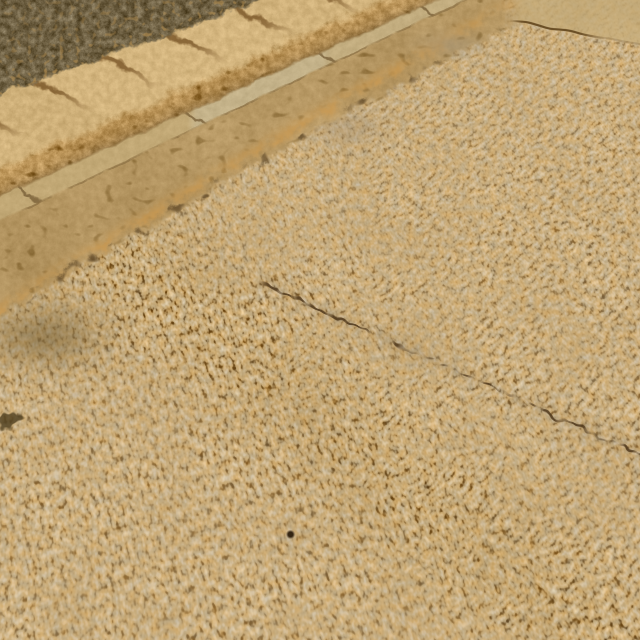
This texture is drawn by a three.js fragment shader. Its source:

```glsl
// Sunlit pebbled concrete driveway with a gutter, curb, paving stones and asphalt in the far corner.
varying vec2 vUv;

float hash(vec2 p) {
  vec3 q = fract(vec3(p.xyx) * 0.1031);
  q += dot(q, q.yzx + 33.33);
  return fract((q.x + q.y) * q.z);
}

vec2 gradient(vec2 cell) {
  float angle = 6.2832 * hash(cell);
  return vec2(cos(angle), sin(angle));
}

// Gradient noise, roughly -0.7 to 0.7
float noise(vec2 p) {
  vec2 i = floor(p), f = fract(p);
  vec2 u = f * f * f * (f * (f * 6.0 - 15.0) + 10.0);
  vec2 e = vec2(1.0, 0.0);
  return mix(
    mix(dot(gradient(i), f), dot(gradient(i + e), f - e), u.x),
    mix(dot(gradient(i + e.yx), f - e.yx), dot(gradient(i + 1.0), f - 1.0), u.x), u.y);
}

float fbm(vec2 p) {
  float sum = 0.0, amp = 1.0;
  for (int i = 0; i < 4; i++) {
    sum += amp * noise(p);
    p = p * 2.03 + 17.3;
    amp *= 0.55;
  }
  return sum;
}

vec2 rotate(vec2 p, float a) { return mat2(cos(a), -sin(a), sin(a), cos(a)) * p; }
float above(float d) { return smoothstep(-0.003, 0.003, d); }
float line(float d, float width) { return 1.0 - smoothstep(width * 0.3, width * 1.4, abs(d)); }
float blob(vec2 p, vec2 radius) { return exp(-dot(p / radius, p / radius)); }

// Elongated grains whose lean changes from left to right
float grains(vec2 p) {
  vec2 q = vec2(p.x - 0.5, p.y) * (1.0 + 0.35 * p.y);
  float left = noise(rotate(q, 0.4) * vec2(130.0, 68.0));
  float right = noise(rotate(q, -0.75) * vec2(130.0, 72.0) + 40.0);
  float lean = smoothstep(-0.25, 0.25, p.x - 0.62 + 0.3 * (p.y - 0.4) + 0.5 * noise(p * 14.0));
  return mix(left, right, lean) + 0.5 * noise(rotate(q, 0.2) * vec2(230.0, 150.0) + 9.0) + 0.25 * noise(q * 52.0);
}

vec3 driveway(vec2 p, float broad) {
  float band = exp(-pow((p.y - 0.76 + 0.83 * p.x) / 0.13, 2.0));
  float rough = clamp(0.55 + 0.35 * band + 0.4 * broad, 0.2, 1.0) * (1.0 - 0.4 * smoothstep(0.5, 0.95, p.y));
  float g = grains(p);
  vec3 c = vec3(0.785, 0.675, 0.485) - vec3(0.015, 0.02, 0.03) * band + 0.02 * broad;
  c -= vec3(0.9, 1.0, 1.0) * g * (0.07 + 0.11 * rough);
  c -= vec3(0.27, 0.28, 0.27) * smoothstep(0.08, 0.7, g) * rough;
  c += vec3(0.0, 0.01, 0.045) * smoothstep(0.05, 0.4, -g);
  c += vec3(0.06, 0.0, -0.08) * noise(p * 85.0 + 5.0);
  // Weathered patches
  c = mix(c, vec3(0.44, 0.36, 0.20), 0.5 * blob(p - vec2(0.07, 0.475), vec2(0.085, 0.045)));
  c = mix(c, vec3(0.62, 0.55, 0.44), 0.4 * blob(p - vec2(0.54, 0.80), vec2(0.06, 0.03)));
  // Ragged crack broken into short lengths
  float crack = p.y - 0.557 + 0.453 * (p.x - 0.41) - 0.007 * noise(p * 22.0) - 0.007 * noise(p * 65.0);
  float breaks = 0.38 + 1.4 * noise(vec2(p.x * 19.0, 3.5)) + 1.6 * noise(p * 55.0 + 8.5);
  float begun = smoothstep(0.40, 0.42, p.x);
  c = mix(c, vec3(0.33, 0.23, 0.11), begun * clamp(breaks, 0.0, 0.85) * line(crack, 0.0025));
  c *= 1.0 - 0.08 * begun * exp(-abs(crack) * 100.0);
  // Smooth far slab behind its own joint
  float slab = p.y - 0.967 + 0.19 * (p.x - 0.807) - 0.004 * noise(p * 25.0);
  float farSide = smoothstep(0.79, 0.815, p.x);
  c = mix(c, vec3(0.77, 0.67, 0.47) + 0.03 * broad, farSide * above(slab) * 0.75);
  c = mix(c, vec3(0.42, 0.31, 0.15), farSide * line(slab, 0.002) * (1.0 - 0.75 * smoothstep(0.9, 0.95, p.x)));
  // Dark pebble and fallen leaf
  c = mix(c, vec3(0.2, 0.14, 0.07), 1.0 - smoothstep(0.003, 0.008, length(p - vec2(0.454, 0.165))));
  vec2 leaf = rotate(p - vec2(0.013, 0.342), 0.5);
  float leafShape = length(leaf * vec2(1.0, 1.8)) + 0.02 * noise(p * 85.0);
  return mix(c, vec3(0.3, 0.24, 0.12), 0.8 * (1.0 - smoothstep(0.014, 0.024, leafShape)));
}

void main() {
  vec2 p = vUv;
  float broad = fbm(p * 7.0), fine = fbm(p * 85.0), wobble = fbm(p * 28.0);
  float grit = smoothstep(0.25, 0.55, noise(p * vec2(50.0, 75.0) + 2.0));
  vec3 c = driveway(p, broad);

  // Worn gutter with a patchy orange stain beside its ragged edge
  float gutter = p.y - (0.505 + 0.62 * p.x - 0.06 * p.x * p.x) + 0.012 * wobble + 0.005 * fine;
  float inGutter = smoothstep(-0.007, 0.007, gutter) * (1.0 - smoothstep(0.77, 0.83, p.x));
  vec3 worn = vec3(0.71, 0.59, 0.385) + 0.05 * broad + 0.05 * fine - 0.14 * grit;
  float stain = exp(-pow((gutter - 0.014 - 0.025 * p.x) / 0.011, 2.0));
  worn = mix(worn, vec3(0.79, 0.60, 0.32), stain * clamp(0.45 + 0.7 * wobble, 0.0, 0.8));
  c = mix(c, worn, inGutter);
  c = mix(c, vec3(0.64, 0.58, 0.47), 0.5 * blob(p - vec2(0.705, 0.93), vec2(0.045, 0.018)));
  float chips = line(gutter, 0.008) * smoothstep(0.05, 0.4, noise(p * 45.0 + 4.0));
  c = mix(c, vec3(0.38, 0.29, 0.16), chips * 0.8 * (1.0 - smoothstep(0.68, 0.8, p.x)));

  // Curb blocks, one of them greyer, with shrinking spacing
  float curbLow = p.y - (0.655 + 0.475 * p.x) + 0.003 * wobble;
  float curbHigh = p.y - (0.693 + 0.45 * p.x) + 0.005 * wobble + 0.002 * fine;
  float grey = smoothstep(0.29, 0.31, p.x) * (1.0 - 0.5 * smoothstep(0.50, 0.52, p.x));
  vec3 curb = mix(vec3(0.76, 0.66, 0.46), vec3(0.77, 0.70, 0.54), grey) + 0.04 * fine;
  for (int i = 0; i < 4; i++) {
    float n = float(i);
    float joint = p.x - (0.05 + 0.28 * n - 0.025 * n * n) + 0.9 * (curbLow - 0.015);
    curb = mix(curb, vec3(0.43, 0.33, 0.18), 0.7 * line(joint + 0.006 * wobble, 0.003));
  }
  c = mix(c, curb, above(curbLow));
  c = mix(c, vec3(0.50, 0.39, 0.22), clamp(0.3 + wobble, 0.0, 0.6) * line(curbLow, 0.002));

  // Loose dirt strip, darker against the curb
  vec3 dirt = vec3(0.74, 0.585, 0.345) + 0.15 * fine + 0.05 * broad - 0.2 * grit;
  dirt *= 1.0 - 0.22 * exp(-max(curbHigh, 0.0) * 90.0);
  c = mix(c, dirt, above(curbHigh));

  // Pale paving stones with slanted joints
  float stoneLow = p.y - (0.733 + 0.44 * p.x) + 0.012 * wobble + 0.004 * fine;
  float roadEdge = p.y - (0.853 + 0.36 * p.x) + 0.010 * wobble + 0.003 * fine;
  float across = (p.x + 1.15 * (p.y - 0.853 - 0.36 * p.x) - 0.055) / 0.105 + 0.12 * wobble;
  vec3 stone = vec3(0.81, 0.69, 0.475) + 0.07 * fine + 0.05 * (hash(vec2(floor(across), 2.0)) - 0.5);
  float gap = line(abs(fract(across) - 0.5) - 0.5, 0.06) * smoothstep(-0.085, -0.025, roadEdge);
  stone = mix(stone, vec3(0.47, 0.33, 0.15), 0.8 * gap);
  c = mix(c, stone, smoothstep(-0.01, 0.01, stoneLow));

  // Speckled asphalt with dry litter along its border
  vec3 asphalt = vec3(0.43, 0.375, 0.26) + 0.2 * fine;
  float litter = smoothstep(0.1, 0.5, noise(p * 120.0 + 7.0));
  asphalt = mix(asphalt, vec3(0.68, 0.54, 0.31), litter * (0.3 + 0.5 * exp(-max(roadEdge, 0.0) * 25.0)));
  c = mix(c, asphalt, above(roadEdge));

  gl_FragColor = vec4(c, 1.0);
}
```
